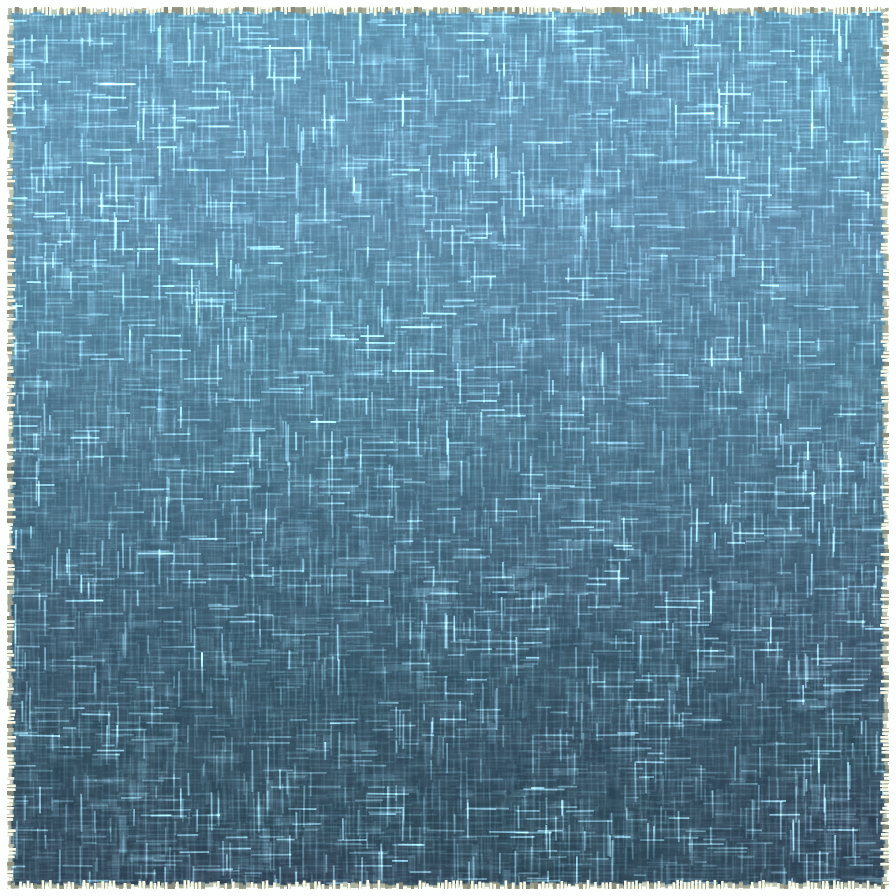
Reproduce this background procedurally as a Shadertoy shader.

```glsl
// Blue woven cloth with scattered bright threads and a frayed pale border.

// Integer hash: three random values in 0..1 per cell and seed
vec3 hash3(vec2 cell, float seed) {
    uvec3 v = uvec3(ivec3(int(cell.x), int(cell.y), int(seed)) + 4096);
    v = v * 1664525u + 1013904223u;
    v.x += v.y * v.z; v.y += v.z * v.x; v.z += v.x * v.y;
    v ^= v >> 16u;
    v.x += v.y * v.z; v.y += v.z * v.x; v.z += v.x * v.y;
    return vec3(v >> 8u) / 16777216.0;
}

float valueNoise(vec2 p, float seed) {
    vec2 i = floor(p), f = fract(p);
    f = f * f * (3.0 - 2.0 * f);
    float low = mix(hash3(i, seed).x, hash3(i + vec2(1, 0), seed).x, f.x);
    float high = mix(hash3(i + vec2(0, 1), seed).x, hash3(i + 1.0, seed).x, f.x);
    return mix(low, high, f.y);
}

// Soft coverage of a bar: positive inside, one pixel wide edge
float coverage(float inside, float pixel) {
    return clamp(inside / pixel + 0.5, 0.0, 1.0);
}

// One layer of short threads along x; returns the added light
float threads(vec2 p, vec2 size, float halfWidth, float seed, float pixel) {
    p.y += hash3(vec2(7, 3), seed).x * size.y;
    float row = floor(p.y / size.y);
    p.x += hash3(vec2(row, 11), seed).y * size.x;
    vec2 cell = vec2(floor(p.x / size.x), row);
    vec3 place = hash3(cell, seed);
    vec3 kind = hash3(cell, seed + 50.0);

    float halfLength = size.x * mix(0.12, 0.42, place.x);
    vec2 q = p - (cell + 0.5) * size;
    q.x -= (place.y - 0.5) * (size.x - 2.0 * halfLength);
    q.y -= (place.z - 0.5) * size.y * 0.35 + (kind.y - 0.5) * 0.03 * q.x;

    float strength = 0.07 * kind.x + 0.38 * pow(kind.x, 20.0);
    float fade = mix(1.0, 0.5 + q.x / halfLength * 0.5, kind.z * 0.6);
    return strength * fade * coverage(halfWidth - abs(q.y), pixel)
                    * coverage(halfLength - abs(q.x), pixel);
}

void mainImage(out vec4 fragColor, in vec2 fragCoord) {
    vec2 p = fragCoord / iResolution.xy;
    float pixel = 1.0 / iResolution.y;

    // Vertical gradient with a faint teal drift and small woven patches
    vec3 color = mix(vec3(0.185, 0.268, 0.335), vec3(0.375, 0.565, 0.675),
                     smoothstep(-0.02, 0.98, p.y));
    color += vec3(-0.015, 0.015, 0.0) * (valueNoise(p * vec2(3, 12), 1.0) - 0.5);
    color += 0.035 * (valueNoise(p * vec2(45, 110), 2.0)
                    + valueNoise(p * vec2(110, 45), 3.0) - 1.0);

    // Crossing threads: many thin ones, a few broad faint ones
    float light = 0.0;
    for (int i = 0; i < 7; i++) {
        float seed = 10.0 + float(i) * 2.0;
        light += threads(p, vec2(0.056, 0.008), 0.00098, seed, pixel);
        light += threads(p.yx, vec2(0.056, 0.008), 0.00098, seed + 1.0, pixel);
    }
    for (int i = 0; i < 2; i++) {
        float seed = 30.0 + float(i) * 2.0;
        light += 0.3 * threads(p, vec2(0.05, 0.018), 0.004, seed, pixel);
        light += 0.3 * threads(p.yx, vec2(0.05, 0.018), 0.004, seed + 1.0, pixel);
    }
    light *= mix(0.7, 1.3, valueNoise(p * 22.0, 4.0));
    color += vec3(0.74, 0.99, 1.04) * light;

    // Frayed edge: olive and cream thread ends, then the white margin
    vec2 border = min(p, 1.0 - p);
    bool upright = border.x < border.y;
    float depth = min(border.x, border.y);
    float along = upright ? p.y : p.x;
    float side = upright ? 60.0 + step(0.5, p.x) : 62.0 + step(0.5, p.y);
    float slot = floor(along * 240.0);
    vec3 strand = hash3(vec2(slot, 5), side);
    float across = (0.5 - abs(fract(along * 240.0) - 0.5)) / 240.0;

    vec3 olive = mix(vec3(0.52, 0.53, 0.46), vec3(0.78, 0.82, 0.74), strand.z);
    color = mix(color, olive, coverage(0.0118 + 0.004 * strand.x - depth, pixel * 2.0));
    float cream = coverage(0.009 + 0.009 * strand.y - depth, pixel)
                * coverage(across - 0.0006, pixel) * step(0.45, strand.y);
    color = mix(color, vec3(0.97, 0.98, 0.91), cream);
    float margin = coverage(0.0078 + 0.003 * strand.z * strand.z - depth, pixel);
    color = mix(color, vec3(0.99, 1.0, 0.995), margin);

    fragColor = vec4(clamp(color, 0.0, 1.0), 1.0);
}
```
